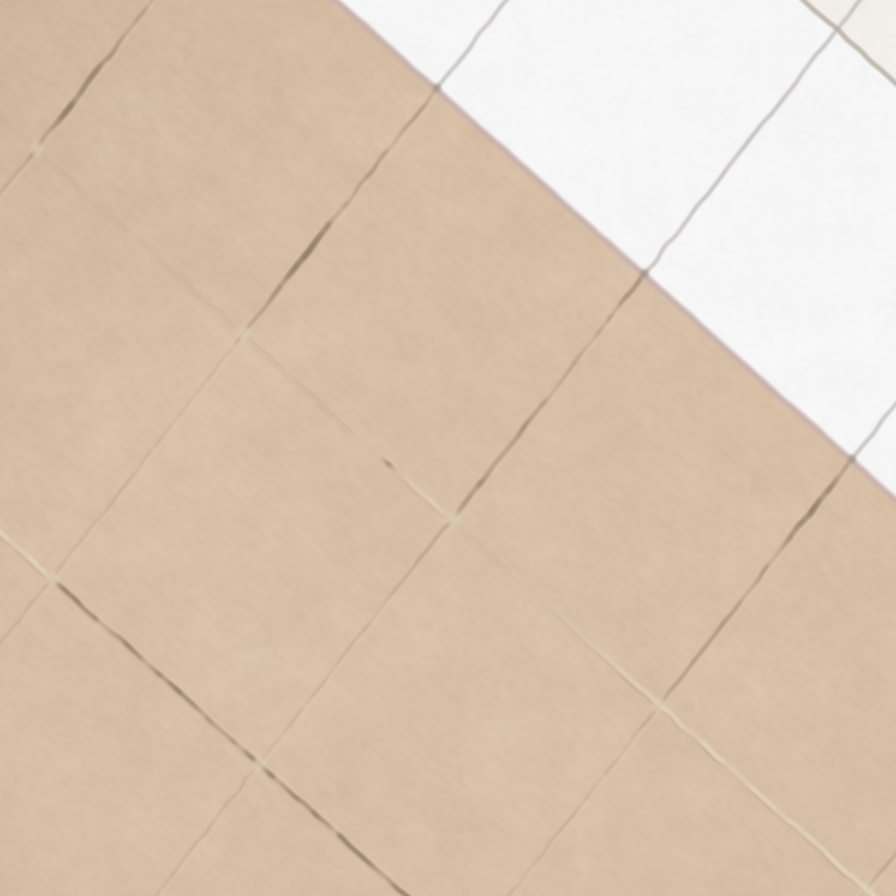
Reproduce this texture procedurally as a WebGL 2 fragment shader.

```glsl
#version 300 es
precision highp float;
uniform vec2 u_resolution;
out vec4 outColor;

float hash(vec2 p) {
  return fract(sin(dot(p, vec2(127.1, 311.7))) * 43758.5453);
}

float noise(vec2 p) {
  vec2 i = floor(p), f = fract(p);
  f = f * f * (3.0 - 2.0 * f);
  return mix(mix(hash(i), hash(i + vec2(1, 0)), f.x),
             mix(hash(i + vec2(0, 1)), hash(i + vec2(1, 1)), f.x), f.y);
}

float fbm(vec2 p) {
  float sum = 0.0, amp = 0.5;
  for (int k = 0; k < 4; k++) {
    sum += amp * noise(p);
    p = p * 2.03 + 7.1;
    amp *= 0.5;
  }
  return sum;
}

// Soft-edged line coverage at a given distance
float stroke(float dist, float halfWidth, float soft) {
  return 1.0 - smoothstep(halfWidth - soft, halfWidth + soft, abs(dist));
}

// Bell-shaped stretch along a joint
float stretch(float along, float center, float size) {
  float t = (along - center) / size;
  return exp(-t * t);
}

void main() {
  vec2 p = gl_FragCoord.xy / u_resolution;
  float soft = max(0.0024, 1.0 / min(u_resolution.x, u_resolution.y));

  // Skewed tile coordinates: x steps down-right, y steps up-right
  vec2 d = p - vec2(0.504, 0.4206);
  vec2 tile = vec2(2.534 * d.x - 1.994 * d.y, 1.921 * d.x + 2.151 * d.y);
  vec2 joint = floor(tile + 0.5);
  vec2 wobble = vec2(noise(vec2(tile.y * 18.0, joint.x * 9.1)),
                     noise(vec2(tile.x * 18.0, joint.y * 7.3))) - 0.5;
  vec2 dist = (tile - joint) / vec2(3.224, 2.884) + wobble * 0.0028;
  float edge = (tile.y - 1.0) / 2.884 + wobble.y * 0.0015 - 0.001;
  float white = smoothstep(-0.003, 0.003, edge);

  // Clay surface with fine mottling, short fibres and grain
  float mottle = fbm(p * 26.0) - 0.47;
  float cloud = noise(p * 7.0) - 0.5;
  float fibre = noise(tile * vec2(24.0, 75.0)) - 0.5;
  float grain = noise(p * 150.0) - 0.5;
  vec3 clay = vec3(0.844, 0.75, 0.651) + mottle * vec3(0.03, 0.038, 0.045);
  clay += cloud * vec3(0.006, 0.014, 0.02) + fibre * 0.014 + grain * 0.014;
  clay -= 0.03 * smoothstep(0.7, 1.4, p.y - p.x + 0.4);

  // Rising joints: worn and broken, with one dark stretch on each
  float rag = noise(vec2(joint.x * 17.3, tile.y * 13.0));
  float fray = noise(vec2(joint.x * 5.7 + 40.0, tile.y * 34.0));
  float wear = 0.6 * rag + 0.4 * fray;
  float center = 0.2 + 0.45 * max(joint.x, 0.0) + 0.15 * mod(joint.x, 2.0);
  float darkX = stretch(tile.y, center, 0.24) * (0.5 + 0.6 * wear);
  darkX = max(darkX, 0.6 * smoothstep(-0.6, 0.5, tile.y) * wear);
  float lineX = stroke(dist.x, 0.0014 + 0.0022 * darkX, soft);
  vec3 groutX = mix(vec3(0.74, 0.66, 0.55), vec3(0.55, 0.47, 0.38), darkX);
  float coverX = 0.2 + 0.4 * smoothstep(0.2, 0.7, wear) + 0.35 * darkX;
  clay = mix(clay, groutX, lineX * min(coverX, 0.9));
  clay = mix(clay, groutX, 0.2 * stroke(dist.x, 0.003, 0.003) * (0.4 + darkX));
  float glint = stroke(dist.x - 0.004, 0.0016, soft) * (1.0 - wear);
  clay = mix(clay, vec3(0.87, 0.81, 0.71), glint * 0.4);

  // Falling joints: pale filler that comes and goes, dark on the lower row
  float chip = noise(vec2(tile.x * 12.0 + 5.0, joint.y * 23.7));
  float flake = noise(vec2(tile.x * 33.0, joint.y * 11.9 + 60.0));
  float loss = 0.6 * chip + 0.4 * flake;
  float pale = max(stretch(tile.x, -0.12, 0.16), smoothstep(-0.2, 1.1, tile.x));
  float lower = step(joint.y, -0.5);
  float filled = 1.0 - smoothstep(-1.04, -0.94, tile.x);
  pale = mix(pale, filled, lower);
  float darkY = lower * (1.0 - filled) * (0.45 + 0.6 * loss);
  darkY = max(darkY, (1.0 - lower) * stretch(tile.x, -0.3, 0.03));
  vec3 groutY = mix(vec3(0.76, 0.69, 0.58), vec3(0.88, 0.83, 0.72), pale);
  groutY = mix(groutY, vec3(0.56, 0.48, 0.38), min(darkY, 1.0));
  float lineY = stroke(dist.y, 0.0014 + 0.0016 * max(pale, darkY), soft);
  float coverY = 0.15 + 0.45 * smoothstep(0.2, 0.7, loss) + 0.3 * max(pale, darkY);
  float onClay = step(joint.y, 0.5);
  clay = mix(clay, groutY, lineY * min(coverY, 0.9) * onClay);
  float shade = stroke(dist.y + 0.004, 0.0014, soft) * max(pale, 0.4) * loss;
  clay = mix(clay, vec3(0.69, 0.61, 0.51), shade * 0.6 * onClay);
  float lip = stroke(dist.y - 0.004, 0.0014, soft) * darkY * (1.0 - loss);
  clay = mix(clay, vec3(0.88, 0.82, 0.72), lip * 0.6 * onClay);

  // Pale dabs where joints cross
  float dab = 1.0 - smoothstep(0.002, 0.012, length(dist));
  clay = mix(clay, vec3(0.87, 0.81, 0.71), dab * 0.7 * onClay);

  // White band with grey joints and a creamier corner row
  vec3 glaze = vec3(0.965) + mottle * 0.018 + grain * 0.01;
  float cream = smoothstep(1.4, 2.0, tile.y) * smoothstep(0.5, 1.0, tile.x);
  glaze -= vec3(0.0, 0.008, 0.018) * cream;
  glaze -= vec3(0.015, 0.03, 0.045) * smoothstep(1.99, 2.01, tile.y);
  float seam = stroke(dist.x, 0.002, soft) * (0.6 + 0.25 * wear);
  glaze = mix(glaze, vec3(0.68, 0.67, 0.64), seam);
  glaze = mix(glaze, vec3(0.86, 0.85, 0.84), 0.35 * stroke(dist.x, 0.003, 0.003));
  float upper = stroke(dist.y, 0.0028, soft) * step(1.5, joint.y);
  glaze = mix(glaze, vec3(0.71, 0.68, 0.61), 0.8 * upper);

  // Mauve shade along the boundary of the two colours
  vec3 color = mix(clay, glaze, white);
  float rim = stroke(edge + 0.0015, 0.0035, 0.0035);
  color = mix(color, vec3(0.77, 0.69, 0.68), rim * 0.75);
  float knot = 1.0 - smoothstep(0.001, 0.008, length(vec2(dist.x, edge)));
  color = mix(color, vec3(0.55, 0.51, 0.46), knot * 0.5);

  outColor = vec4(clamp(color, 0.0, 1.0), 1.0);
}
```
